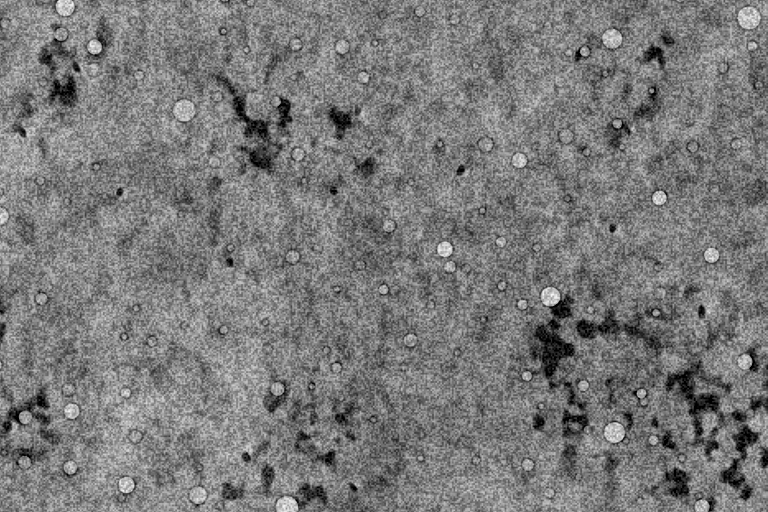
Write a Shadertoy shader that draws this texture.

```glsl
const float BASE_TONE = 0.495;
const float LEFT_GLOW = 0.075;
const float BROAD_SHADE = 0.10;
const float MOTTLE_COARSE = 0.13;
const float MOTTLE_FINE = 0.12;
const float BLOTCH_SOFT = 0.13;
const float BLOTCH_DEEP = 0.42;
const float GRAIN_FINE = 0.36;
const float GRAIN_COARSE = 0.13;
const float RIM_WIDTH = 0.0026;
const float RIM_DEPTH = 0.17;
const float SPOT_TONE = 0.06;
const float SPOT_CELL = 0.24;
const float SPOT_CHANCE = 0.62;

// Integer hash giving two values in 0..1
vec2 hash2(vec2 cell, uint seed) {
    uvec2 v = uvec2(ivec2(cell)) + uvec2(seed * 747u, seed * 1319u);
    v = v * 1664525u + 1013904223u;
    v.x += v.y * 1664525u;
    v.y += v.x * 1664525u;
    v ^= v >> 16u;
    v.x += v.y * 1664525u;
    v.y += v.x * 1664525u;
    v ^= v >> 16u;
    return vec2(v >> 8u) / 16777216.0;
}

float valueNoise(vec2 p, uint seed) {
    vec2 i = floor(p), f = fract(p);
    f = f * f * (3.0 - 2.0 * f);
    float a = hash2(i, seed).x;
    float b = hash2(i + vec2(1, 0), seed).x;
    float c = hash2(i + vec2(0, 1), seed).x;
    float d = hash2(i + vec2(1, 1), seed).x;
    return mix(mix(a, b, f.x), mix(c, d, f.x), f.y);
}

mat2 rotation(float angle) {
    float c = cos(angle), s = sin(angle);
    return mat2(c, s, -s, c);
}

// Uneven light, soft mottling and clustered dark blotches
float background(vec2 p) {
    vec2 q = rotation(0.35) * p;
    float tone = BASE_TONE + LEFT_GLOW * (1.0 - smoothstep(0.0, 0.75, p.x));
    tone += BROAD_SHADE * (valueNoise(q * 3.0, 1u) - 0.5);
    tone += MOTTLE_COARSE * (valueNoise(q * 17.0, 2u) - 0.5);
    tone += MOTTLE_FINE * (valueNoise(p * vec2(60.0, 46.0), 3u) - 0.5);

    float blotch = 0.62 * valueNoise(p * vec2(36.0, 28.0), 4u)
                 + 0.38 * valueNoise(q * 70.0, 5u);
    float cluster = smoothstep(0.60, 0.92, valueNoise(q * 5.5, 6u));
    tone -= BLOTCH_SOFT * smoothstep(0.50, 0.85, blotch);
    tone -= BLOTCH_DEEP * cluster * smoothstep(0.48, 0.80, blotch);
    return max(tone, 0.08);
}

// Small, sharp dark ellipses, some with a pale flank
float addSpots(float tone, vec2 p, float pixel) {
    vec2 q = rotation(0.6) * p / SPOT_CELL;
    vec2 cell = floor(q);
    vec2 pick = hash2(cell, 20u);
    if (pick.x > SPOT_CHANCE) return tone;
    vec2 center = mix(vec2(0.15), vec2(0.85), hash2(cell, 21u));
    vec2 d = (fract(q) - center) * SPOT_CELL;
    d = rotation(-0.6 + (pick.y - 0.5) * 1.3) * d;
    vec2 size = mix(vec2(0.0042, 0.008), vec2(0.0075, 0.0135), hash2(cell, 22u));
    float flank = exp(-dot((d - vec2(size.x * 2.0, 0.0)) / size,
                           (d - vec2(size.x * 2.0, 0.0)) / size));
    tone += 0.20 * flank * step(0.5, hash2(cell, 23u).y);
    float edge = (length(d / size) - 1.0) * size.x;
    float soft = max(pixel, 0.0025);
    return mix(tone, SPOT_TONE, 0.9 * (1.0 - smoothstep(-soft, soft, edge)));
}

// One layer of pale discs with thin dark rims
float addDiscs(float tone, vec2 p, float cellSize, vec2 radii, float chance,
               float brightness, uint seed, float pixel) {
    vec2 q = rotation(float(seed) * 0.37) * p / cellSize;
    vec2 cell = floor(q);
    vec2 pick = hash2(cell, seed);
    if (pick.x > chance) return tone;
    float radius = mix(radii.x, radii.y, pick.y * pick.y);
    float margin = (radius + 3.0 * RIM_WIDTH) / cellSize;
    vec2 center = mix(vec2(margin), vec2(1.0 - margin), hash2(cell, seed + 1u));
    float d = length(fract(q) - center) * cellSize - radius;
    float soft = max(0.7 * pixel, 0.0012);
    float inside = 1.0 - smoothstep(-soft, soft, d);
    float fill = brightness + 0.14 * (hash2(cell, seed + 2u).x - 0.5);
    tone = mix(tone, fill, inside * 0.88);
    float rim = (d - RIM_WIDTH * 0.6) / max(RIM_WIDTH, 0.7 * pixel);
    return tone - RIM_DEPTH * exp(-rim * rim);
}

void mainImage(out vec4 fragColor, in vec2 fragCoord) {
    vec2 p = fragCoord / iResolution.y;
    float pixel = 1.0 / iResolution.y;

    float tone = addSpots(background(p), p, pixel);
    tone = addDiscs(tone, p, 0.090, vec2(0.005, 0.009), 0.45, 0.59, 31u, pixel);
    tone = addDiscs(tone, p, 0.125, vec2(0.009, 0.014), 0.48, 0.66, 42u, pixel);
    tone = addDiscs(tone, p, 0.180, vec2(0.014, 0.023), 0.48, 0.78, 53u, pixel);

    // Film grain
    tone += GRAIN_FINE * (valueNoise(p * 311.0, 7u) - 0.5);
    tone += GRAIN_COARSE * (valueNoise(rotation(0.5) * p * 160.0, 8u) - 0.5);

    fragColor = vec4(vec3(clamp(tone, 0.0, 1.0)), 1.0);
}
```
